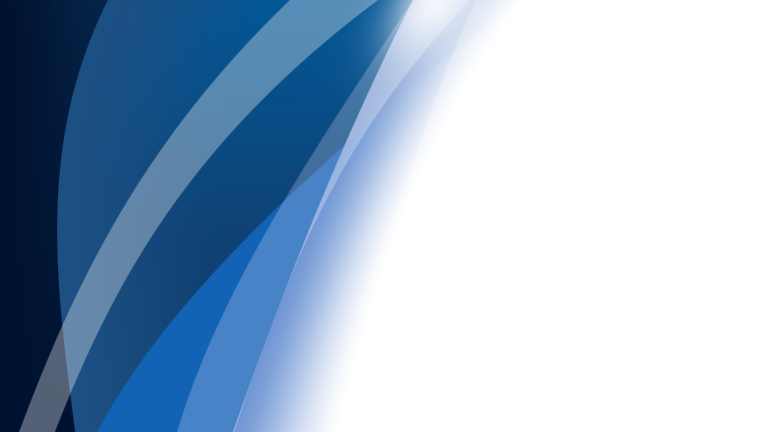
Write a Shadertoy shader that draws this background.

```glsl
// Sweeping translucent blue ribbons on the left that dissolve into white.
// Each edge is a cubic x = f(y) given by its x at four equally spaced heights;
// flat panels, white veils and a soft glow are layered from left to right.

// Edges: x at y = 0, 1/3, 2/3, 1, in units of canvas height
const vec4 NAVY_EDGE    = vec4(0.174, 0.137, 0.146, 0.250);
const vec4 RIBBON_LEFT  = vec4(0.044, 0.185, 0.382, 0.671);
const vec4 RIBBON_RIGHT = vec4(0.127, 0.280, 0.512, 0.875);
const vec4 BRIGHT_EDGE  = vec4(0.225, 0.463, 0.801, 1.204);
const vec4 VEIL_EDGE    = vec4(0.410, 0.546, 0.738, 0.956);
const vec4 FADE_START   = vec4(0.539, 0.662, 0.799, 0.956);
const vec4 SLIVER_RIGHT = vec4(0.542, 0.662, 0.829, 1.088);
const vec4 FAINT_EDGE   = vec4(0.782, 0.868, 0.970, 1.102);
const vec4 FADE_END     = vec4(0.782, 0.875, 1.009, 1.215);

// Colours
const vec3 NAVY_DARK   = vec3(0.00, 0.07, 0.19);
const vec3 NAVY_LIGHT  = vec3(0.02, 0.14, 0.28);
const vec3 PANEL_LEFT  = vec3(0.11, 0.31, 0.51);
const vec3 PANEL_LOW   = vec3(0.06, 0.25, 0.44);
const vec3 PANEL_HIGH  = vec3(0.01, 0.34, 0.59);
const vec3 BRIGHT_BLUE = vec3(0.07, 0.39, 0.71);
const vec3 FADE_BLUE   = vec3(0.44, 0.59, 0.83);
const vec3 LAVENDER    = vec3(0.60, 0.65, 0.80);
const vec3 VEIL_TINT   = vec3(0.90, 0.88, 0.97);
const vec3 WHITE       = vec3(1.0);

// Opacities
const float RIBBON_ALPHA = 0.33;
const float VEIL_ALPHA   = 0.25;
const float SLIVER_ALPHA = 0.28;
const float FAINT_ALPHA  = 0.25;
const float SHADE_ALPHA  = 0.25;

// Glow at the top
const vec2 GLOW_CENTER = vec2(1.01, 1.0);
const vec2 GLOW_SIZE   = vec2(0.095, 0.13);
const float GLOW_SLANT = 0.45;

// Cubic through the four given x values
float curve(vec4 k, float y) {
    float t = 3.0 * y;
    float a = t - 1.0, b = t - 2.0, c = t - 3.0;
    return dot(k, vec4(-a * b * c, 3.0 * t * b * c, -3.0 * t * a * c, t * a * b)) / 6.0;
}

// Antialiased mask, 1 to the right of an edge
float rightOf(vec4 edge, vec2 p) {
    float d = p.x - curve(edge, p.y);
    return clamp(0.5 + d / fwidth(d), 0.0, 1.0);
}

void mainImage(out vec4 fragColor, in vec2 fragCoord) {
    vec2 p = fragCoord / iResolution.y;

    // Navy side and main blue panel
    vec3 navy = mix(NAVY_DARK, NAVY_LIGHT, smoothstep(0.0, 0.25, p.x) * p.y);
    vec3 panel = mix(PANEL_LOW, PANEL_HIGH, smoothstep(0.3, 1.1, p.y));
    float inset = p.x - curve(NAVY_EDGE, p.y);
    panel = mix(PANEL_LEFT, panel, smoothstep(0.0, 0.4, inset));
    vec3 col = mix(navy, panel, rightOf(NAVY_EDGE, p));

    // Long translucent ribbon
    float ribbon = rightOf(RIBBON_LEFT, p) * (1.0 - rightOf(RIBBON_RIGHT, p));
    col = mix(col, WHITE, RIBBON_ALPHA * ribbon);

    // Bright blue wedge under a pale veil
    float bright = rightOf(BRIGHT_EDGE, p);
    col = mix(col, BRIGHT_BLUE, bright);
    col = mix(col, VEIL_TINT, VEIL_ALPHA * rightOf(VEIL_EDGE, p));

    // Blue fading to white, shaded above the wedge
    float start = curve(FADE_START, p.y);
    float fade = clamp((p.x - start) / (curve(FADE_END, p.y) - start), 0.0, 1.0);
    vec3 mist = mix(FADE_BLUE, WHITE, mix(fade, smoothstep(0.0, 1.0, fade), 0.6));
    mist = mix(mist, LAVENDER, SHADE_ALPHA * (1.0 - bright) * (1.0 - fade));
    float faint = rightOf(FAINT_EDGE, p) * smoothstep(0.4, 0.75, p.y);
    mist = mix(mist, WHITE, FAINT_ALPHA * faint);
    float misty = rightOf(FADE_START, p);
    col = mix(col, mist, misty);

    // Thin light sliver
    float sliver = misty * (1.0 - rightOf(SLIVER_RIGHT, p));
    col = mix(col, WHITE, SLIVER_ALPHA * sliver);

    // Slanted soft glow
    vec2 g = p - GLOW_CENTER;
    g.x -= GLOW_SLANT * g.y;
    g /= GLOW_SIZE;
    col = mix(col, WHITE, 0.85 * exp(-dot(g, g)));

    fragColor = vec4(col, 1.0);
}
```
